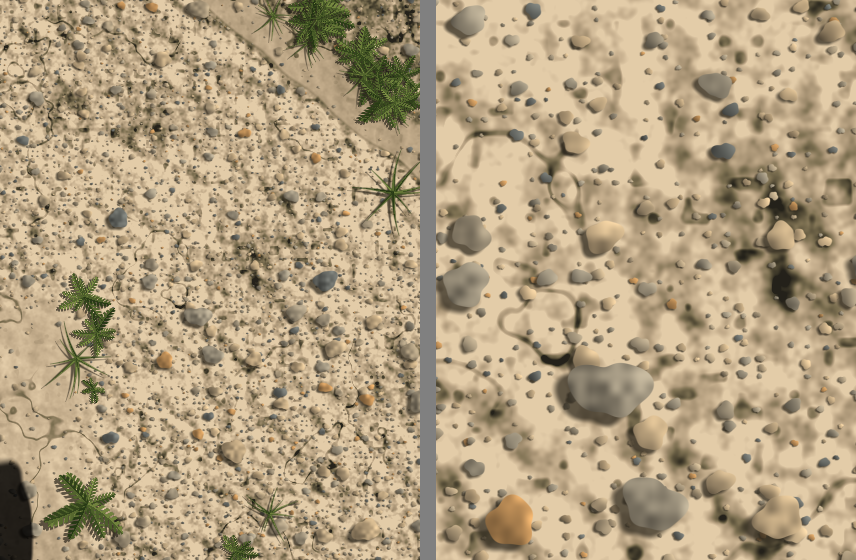
Left: the whole. Right: its middle third, enlarged.
A WebGL 2 fragment shader for this texture:

```glsl
#version 300 es
precision highp float;
// Sunlit dry ground with gravel, cracks, stains, a worn verge and small plants.
uniform vec2 u_resolution;
out vec4 fragColor;

const vec3 TONES[6] = vec3[6](vec3(.14, .13, .1), vec3(.31, .28, .2), vec3(.49, .44, .32),
  vec3(.65, .57, .45), vec3(.77, .68, .55), vec3(.89, .8, .66));
const vec3 GREY = vec3(.6, .56, .48), TAN = vec3(.76, .66, .51);
const vec3 OCHRE = vec3(.76, .57, .35), SLATE = vec3(.42, .43, .41);
const vec3 LEAF_DARK = vec3(.17, .24, .09), LEAF_LIGHT = vec3(.46, .53, .25);
const vec3 SHADE = vec3(.17, .15, .11);
const vec2 LIGHT = vec2(.83, .56);
const float SAND_LEVEL = .9, RELIEF = 1.7, GRAVEL_DENSITY = .42;
const vec2 VERGE_START = vec2(.352, 1), VERGE_DIR = vec2(.773, -.634);
const vec2 VERGE_NORMAL = vec2(.634, .773);
// Stains: x, y, radius.
const vec3 STAINS[4] = vec3[4](vec3(.45, .53, .1), vec3(.68, .32, .1),
  vec3(.27, .78, .08), vec3(.12, .83, .07));
// Plants: x, y, size, leafiness (0 grass, 1 fern).
const vec4 PLANTS[8] = vec4[8](vec4(.15, .47, .055, 1), vec4(.172, .405, .055, 1),
  vec4(.137, .36, .075, 0), vec4(.167, .305, .026, 1), vec4(.156, .1, .085, 1),
  vec4(.482, .082, .06, 0), vec4(.423, .015, .048, 1), vec4(.703, .655, .085, 0));

float hash(vec2 p) { return fract(sin(dot(p, vec2(127.1, 311.7))) * 43758.5); }

float noise(vec2 p) {
  vec2 i = floor(p), f = fract(p);
  f *= f * (3. - 2. * f);
  return mix(mix(hash(i), hash(i + vec2(1, 0)), f.x),
    mix(hash(i + vec2(0, 1)), hash(i + 1.), f.x), f.y);
}

float fbm(vec2 p) {
  float sum = 0., amp = .5;
  for (int i = 0; i < 4; i++, amp *= .55) {
    sum += amp * noise(p);
    p = mat2(1.6, 1.2, -1.2, 1.6) * p + 7.3;
  }
  return sum;
}

float vergeDistance(vec2 p) {
  return dot(p - VERGE_START, VERGE_NORMAL) + .014 * (noise(p * 14.) - .5);
}

// High on stony ground, low on the washed strip and the bare lower left.
float roughness(vec2 p) {
  float edge = .17 + .07 * (noise(p * 9.) - .5), v = vergeDistance(p);
  float bare = smoothstep(edge + .03, edge - .05, p.x) * smoothstep(.54, .42, p.y);
  float strip = smoothstep(-.005, .005, v) * smoothstep(.085, .065, v);
  return 1. - .8 * max(bare, strip);
}

vec3 sand(vec2 p) {
  vec2 u = p * 36.;
  float relief = fbm(u) - fbm(u + LIGHT * .4), rough = roughness(p);
  float grain = .6 * noise(p * 230.) + .4 * noise(p * 120. + 9.) - .5;
  float tone = SAND_LEVEL + .45 * (fbm(p * 6.) - .5) + rough * (RELIEF * relief + .42 * grain);
  tone -= .45 * rough * smoothstep(.76, .92, noise(p * 95. + 31.));
  vec2 warped = p + .06 * (fbm(p * 12.) - .5);
  for (int i = 0; i < 4; i++)
    tone -= .33 * smoothstep(STAINS[i].z, 0., length((warped - STAINS[i].xy) * vec2(.8, 1.2)));
  // Broken cracks, then the verge with its dark lip.
  float crack = smoothstep(.014, .002, abs(fbm(p * 7. + 3.) - .5));
  tone -= .45 * crack * smoothstep(.52, .68, noise(p * 11. + 5.));
  float v = vergeDistance(p);
  tone -= .17 * smoothstep(-.003, .003, v) + .12 * smoothstep(.06, .09, v);
  tone -= .38 * smoothstep(.007, .002, abs(v)) * (.4 + .6 * noise(p * 25.));
  float s = clamp(tone, 0., 1.) * 5.;
  int i = min(int(s), 4);
  return mix(TONES[i], TONES[i + 1], s - float(i));
}

// Angular outline, negative inside.
float stoneShape(vec2 q, float radius, float seed) {
  float a = atan(q.y, q.x) + seed * 6.28;
  float bumps = .13 * sin(2. * a) + .09 * sin(3. * a + seed * 40.) + .06 * sin(5. * a);
  return length(q * vec2(1, 1.1 + .3 * seed)) - radius * (1. + bumps);
}

void gravel(inout vec3 color, vec2 p, float cells, float pixel) {
  vec2 g = (p + .37) * cells;
  float soft = pixel * cells;
  for (int k = 0; k < 9; k++) {
    vec2 id = floor(g) + vec2(k % 3 - 1, k / 3 - 1);
    vec2 centre = id + .25 + .5 * vec2(hash(id + 1.3), hash(id + 2.7));
    vec2 world = centre / cells - .37, q = g - centre;
    if (hash(id + 4.1) > GRAVEL_DENSITY * roughness(world)) continue;
    float pick = hash(id + 5.9), seed = hash(id + 8.2), big = hash(id + 6.4);
    float radius = mix(.13, .32, big * big) * mix(1.1, .8, world.y);
    float shadow = stoneShape(q + LIGHT * radius * .42, radius, seed);
    color = mix(color, SHADE, .72 * smoothstep(soft + .03, -soft - .03, shadow));
    vec3 stone = mix(GREY, TAN, smoothstep(.2, .8, pick));
    stone = pick > .92 ? OCHRE : pick < .1 ? SLATE : stone;
    stone *= .92 + .26 * dot(q, LIGHT) / radius + .4 * (noise(p * 140.) - .5);
    color = mix(color, stone, smoothstep(soft, -soft, stoneShape(q, radius, seed)));
  }
}

// Coverage and brightness of a rosette of curved fronds.
vec2 rosette(vec2 q, float size, float leafy, float seed, float pixel) {
  vec2 result = vec2(0);
  if (length(q) > size * 1.2) return result;
  for (float i = 0.; i < 9.; i++) {
    vec2 id = vec2(i, seed);
    float angle = 6.283 * (i + hash(id)) / 9., reach = size * (.5 + .5 * hash(id + 3.));
    vec2 dir = vec2(cos(angle), sin(angle));
    float along = dot(q, dir) / reach;
    if (along < 0. || along > 1.) continue;
    float across = dot(q, vec2(-dir.y, dir.x)) / reach + (hash(id + 5.) - .5) * .5 * along * along;
    float side = abs(across), tooth = abs(fract(along * 8. - side * 5.) - .5) * 2.;
    float width = mix(.045 * (1. - along), .34 * sqrt(along * (1. - along)), leafy);
    float leaflet = max(smoothstep(.2, .5, tooth), smoothstep(.05, .02, side));
    float cover = smoothstep(pixel, -pixel, (side - width) * reach) * mix(1., leaflet, leafy);
    result = mix(result, vec2(1, .15 + .7 * hash(id + 7.) + .25 * sign(across)), cover);
  }
  return result;
}

void plant(inout vec3 color, vec2 q, float size, float leafy, float seed, float pixel) {
  color = mix(color, SHADE, .7 * rosette(q + LIGHT * size * .12, size, leafy, seed, pixel).x);
  vec2 leaf = rosette(q, size, leafy, seed, pixel);
  color = mix(color, mix(LEAF_DARK, LEAF_LIGHT, leaf.y), leaf.x);
}

void main() {
  float pixel = 1. / u_resolution.y;
  vec2 p = gl_FragCoord.xy * pixel;
  vec3 color = sand(p);
  for (float cells = 104.; cells > 12.; cells *= .5) gravel(color, p, cells, pixel);
  for (int i = 0; i < 8; i++)
    plant(color, p - PLANTS[i].xy, PLANTS[i].z, PLANTS[i].w, float(i), pixel);
  // Weeds in two clumps beyond the verge.
  for (float i = 20.; i < 38.; i++) {
    vec2 id = vec2(i, 50);
    float s = mix(.14, .35, step(.4, hash(id))) + .13 * (hash(id + 1.) - .5);
    vec2 root = VERGE_START + VERGE_DIR * s + VERGE_NORMAL * (.06 + .07 * hash(id + 2.));
    plant(color, p - root, .04 + .025 * hash(id + 4.), step(.3, hash(id + 3.)), i, pixel);
  }
  // Cast shadow in the lower left corner.
  float corner = length((p - vec2(0, .05)) / vec2(.06, .13)) + .15 * (noise(p * 30.) - .5);
  fragColor = vec4(color * mix(1., .17, smoothstep(1.06, .94, corner)), 1);
}
```
